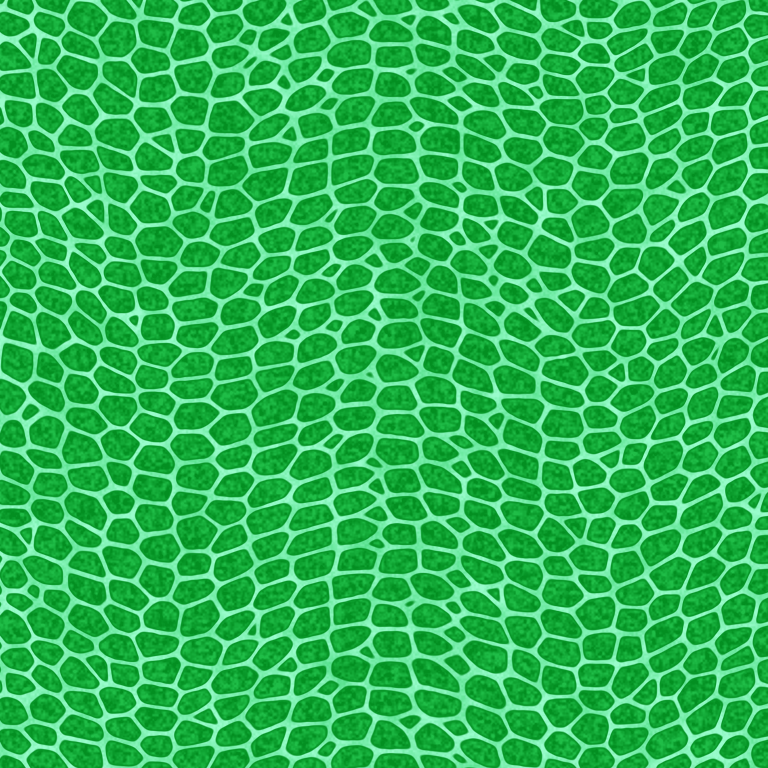
Give the GLSL for this texture, as a Shadertoy shader.

```glsl
#define CELLS vec2(20.5, 27.0)
#define JITTER 0.46
#define SIZE_SPREAD 0.22
#define HALF_GAP 0.0025
#define EDGE_BLUR 0.0011
#define ROUNDING 430.0
#define ARCH_HEIGHT 0.027
#define GRAIN_SCALE 215.0

const float TAU = 6.2831853;
const vec3 SCALE_DARK = vec3(0.01, 0.56, 0.13);
const vec3 SCALE_LIGHT = vec3(0.12, 0.74, 0.28);
const vec3 WEB_SHADE = vec3(0.34, 0.88, 0.55);
const vec3 WEB_LIGHT = vec3(0.60, 0.99, 0.80);

// Integer hash giving two values in 0..1
vec2 hash2(vec2 p) {
    uvec2 v = uvec2(ivec2(p) + 4096) * 1664525u + 1013904223u;
    v.x += v.y * 1664525u;
    v.y += v.x * 1664525u;
    v ^= v >> 16u;
    v.x += v.y * 1664525u;
    v.y += v.x * 1664525u;
    v ^= v >> 16u;
    return vec2(v & 65535u) / 65535.0;
}

float noise(vec2 p) {
    vec2 i = floor(p), f = fract(p);
    f = f * f * (3.0 - 2.0 * f);
    return mix(mix(hash2(i).x, hash2(i + vec2(1, 0)).x, f.x),
               mix(hash2(i + vec2(0, 1)).x, hash2(i + vec2(1, 1)).x, f.x), f.y);
}

// Canvas to lattice: wide columns in the middle, rows bent into arches
vec2 toLattice(vec2 uv) {
    float x = uv.x - 0.5;
    vec2 bend = vec2(noise(uv * 6.0), noise(uv * 5.0 + 40.0)) - 0.5;
    uv += bend * vec2(0.016, 0.028);
    uv.y -= ARCH_HEIGHT * cos(TAU * x / 0.55);
    return uv * CELLS - vec2(0.42 * sin(TAU * x), 0.0);
}

// Site position in xy and size penalty in z; kind 1 is a small islet
vec3 site(vec2 id, int kind) {
    float spine = (id.x + 0.5 - 0.5 * CELLS.x) / 2.6;
    float calm = exp(-spine * spine);
    vec2 h = hash2(id);
    vec2 extra = hash2(id + vec2(311, 127));
    float stagger = mod(id.x, 2.0) * mix(0.5, 0.2, calm);
    stagger += 0.2 * (hash2(vec2(id.x, 900)).x - 0.5);
    vec2 base = id + vec2(0.5, 0.5 + stagger);
    vec2 offset = (h - 0.5) * mix(JITTER, 0.2, calm);
    if (kind == 0)
        return vec3(base + offset, extra.x * SIZE_SPREAD * mix(1.0, 0.5, calm));
    float penalty = extra.y < 0.09 + 0.36 * calm ? mix(0.14, 0.27, extra.x) : 9.0;
    return vec3(base + vec2(0.45, 0.5) + 0.4 * offset, penalty);
}

// Rounded distance to the cell border, in canvas units
float borderDistance(vec2 q) {
    vec2 cell = floor(q);
    vec3 own = vec3(0);
    float best = 1e3;
    for (int n = 0; n < 50; n++) {
        vec2 id = cell + vec2(n % 5, (n / 5) % 5) - 2.0;
        vec3 s = site(id, n / 25);
        vec2 d = s.xy - q;
        float power = dot(d, d) + s.z;
        if (power < best) {
            best = power;
            own = s;
        }
    }
    float sum = 1e-8;
    for (int n = 0; n < 50; n++) {
        vec2 id = cell + vec2(n % 5, (n / 5) % 5) - 2.0;
        vec3 s = site(id, n / 25);
        vec2 d = s.xy - q, across = s.xy - own.xy;
        if (dot(across, across) > 1e-5) {
            float margin = 0.5 * (dot(d, d) + s.z - best);
            sum += exp(-ROUNDING * margin / length(across * CELLS));
        }
    }
    return -log(sum) / ROUNDING;
}

void mainImage(out vec4 fragColor, in vec2 fragCoord) {
    vec2 uv = fragCoord / iResolution.y;
    float grain = noise(uv * GRAIN_SCALE) - 0.5;
    float fine = noise(uv * GRAIN_SCALE * 1.7 + 71.0) - 0.5;
    float patches = noise(uv * 9.0 + 13.0) - 0.5;
    float spine = exp(-pow((uv.x - 0.5) / 0.12, 2.0));

    // Signed depth inside a scale, with an uneven outline
    float gap = HALF_GAP * (0.75 + 0.5 * noise(uv * 24.0 + 5.0));
    float depth = borderDistance(toLattice(uv)) - gap;
    depth += 0.0010 * (noise(uv * 120.0) - 0.5);

    // Dark rim and pebbled interior
    float pebble = 0.47 + 1.15 * grain + 0.6 * fine + 0.15 * patches;
    float tone = mix(0.15, pebble, smoothstep(0.0006, 0.004, depth));
    vec3 scale = mix(SCALE_DARK, SCALE_LIGHT, clamp(tone, 0.0, 1.0));

    // Pale web, slightly duller along the spine
    float glow = 0.25 + 0.8 * noise(uv * 45.0 + 90.0) + 0.4 * fine;
    glow += 0.15 * patches - 0.12 * spine;
    vec3 web = mix(WEB_SHADE, WEB_LIGHT, clamp(glow, 0.0, 1.0));

    float blur = max(EDGE_BLUR, 0.7 / iResolution.y);
    fragColor = vec4(mix(web, scale, smoothstep(-blur, blur, depth)), 1.0);
}
```
